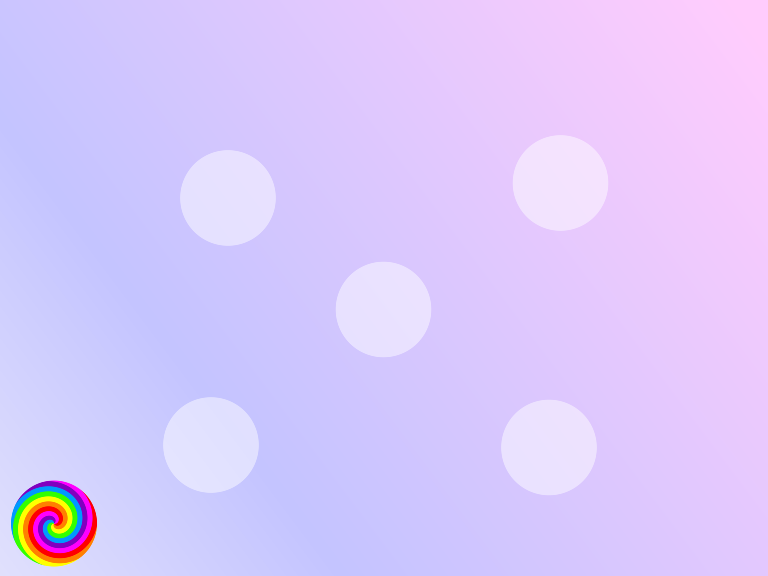
This background is drawn by a Shadertoy shader. Its source:

```glsl
const float TAU = 6.2831853;

// Backdrop gradient along the rising diagonal
const vec3 MIST = vec3(0.880, 0.880, 0.990);
const vec3 PERIWINKLE = vec3(0.768, 0.768, 1.0);
const vec3 PINK = vec3(1.0, 0.800, 0.990);
const float BLUE_STOP = 0.285;
const float PINK_STOP = 0.97;

// Pale discs, in units of canvas height
const vec2 DISCS[5] = vec2[5](
    vec2(0.3958, 0.6563), vec2(0.9731, 0.6823), vec2(0.6658, 0.4627),
    vec2(0.3663, 0.2274), vec2(0.9531, 0.2231));
const float DISC_RADIUS = 0.083;
const float DISC_OPACITY = 0.48;

// Rainbow swirl
const vec2 SWIRL_CENTER = vec2(0.0938, 0.0911);
const float SWIRL_RADIUS = 0.0747;
const float SWIRL_TURNS = 1.2;
const float SWIRL_OFFSET = 0.03;
const int BANDS = 7;
const vec3 RAINBOW[BANDS] = vec3[BANDS](
    vec3(1.0, 0.0, 1.0), vec3(1.0, 0.0, 0.0), vec3(1.0, 0.5, 0.0),
    vec3(1.0, 1.0, 0.0), vec3(0.2, 1.0, 0.0), vec3(0.0, 0.6, 1.0),
    vec3(0.5, 0.0, 0.75));

float discMask(vec2 p, float radius, float pixel) {
    return smoothstep(0.5 * pixel, -0.5 * pixel, length(p) - radius);
}

vec3 backdrop(vec2 p, vec2 size) {
    float t = dot(p, size) / dot(size, size);
    vec3 lower = mix(MIST, PERIWINKLE, clamp(t / BLUE_STOP, 0.0, 1.0));
    float upper = clamp((t - BLUE_STOP) / (PINK_STOP - BLUE_STOP), 0.0, 1.0);
    return mix(lower, PINK, upper);
}

vec3 swirlColor(vec2 p, float pixel) {
    float r = max(length(p), 0.5 * pixel);
    float clockwise = atan(p.x, p.y) / TAU;
    float phase = clockwise + SWIRL_TURNS * (r / SWIRL_RADIUS - 1.0) + SWIRL_OFFSET;

    // Blend neighbouring bands over about one pixel
    float slope = length(vec2(SWIRL_TURNS / SWIRL_RADIUS, 1.0 / (TAU * r)));
    float blur = min(pixel * slope * float(BANDS), 1.0);
    float band = fract(phase) * float(BANDS) + 0.5 * blur;
    int index = int(band) % BANDS;
    float edge = smoothstep(0.0, blur, fract(band));
    return mix(RAINBOW[(index + BANDS - 1) % BANDS], RAINBOW[index], edge);
}

void mainImage(out vec4 fragColor, in vec2 fragCoord) {
    float pixel = 1.0 / iResolution.y;
    vec2 p = fragCoord * pixel;
    vec3 color = backdrop(p, iResolution.xy * pixel);

    for (int i = 0; i < 5; i++) {
        float mask = discMask(p - DISCS[i], DISC_RADIUS, pixel);
        color = mix(color, vec3(1.0), DISC_OPACITY * mask);
    }

    vec2 q = p - SWIRL_CENTER;
    color = mix(color, swirlColor(q, pixel), discMask(q, SWIRL_RADIUS, pixel));
    fragColor = vec4(color, 1.0);
}
```
